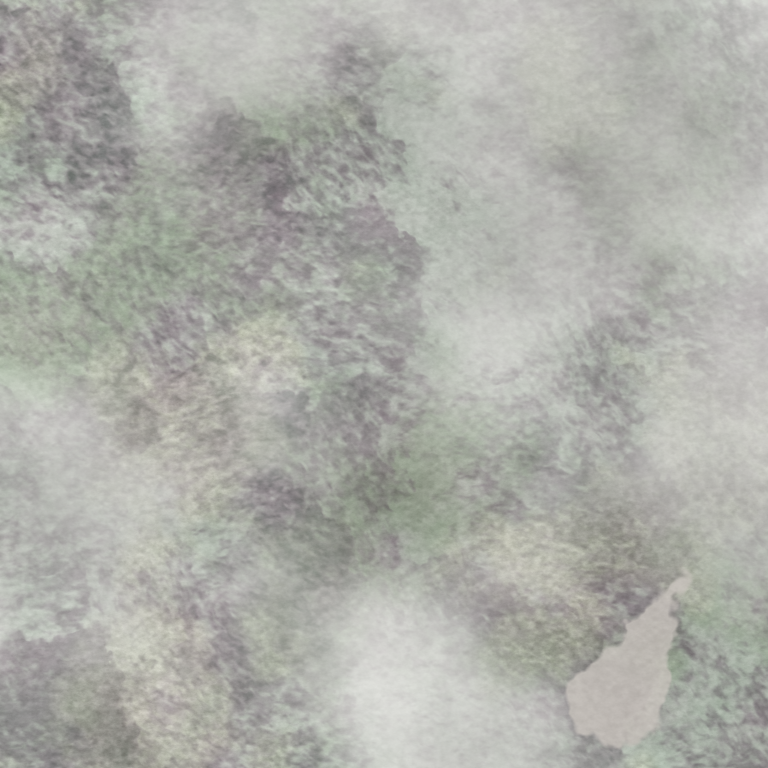
A Shadertoy shader for this texture:

```glsl
// Misty woodland canopy seen from above: speckled crowns, mossy gaps and drifting fog.

const vec3 PALE_LEAF  = vec3(0.70, 0.73, 0.69);
const vec3 MAUVE      = vec3(0.545, 0.53, 0.535);
const vec3 DEEP_SHADE = vec3(0.35, 0.37, 0.36);
const vec3 MOSS       = vec3(0.54, 0.60, 0.49);
const vec3 DRY_GRASS  = vec3(0.75, 0.735, 0.67);
const vec3 SAND       = vec3(0.775, 0.755, 0.73);
const vec3 FOG        = vec3(0.82, 0.82, 0.805);

const float CROWNS      = 6.0;                // crowns across the canvas
const float CROWN_EDGE  = 26.0;               // sharpness of crown borders
const float RAGGED      = 0.30;               // leafy wobble of crown borders
const vec2  LEAF_FREQ   = vec2(80.0, 140.0);  // along and across a leaf spray
const float LEAF_ANGLE  = -0.45;
const float ANGLE_RANGE = 1.1;
const vec2  SHADE_DIR   = vec2(0.8, 0.6);
const float SHADOW_BIAS = 0.0;
const float FOG_AMOUNT  = 0.72;
const float MIST_RELIEF = 0.20;               // soft light and dark drifts

float hash(vec2 p) {
    vec3 q = fract(vec3(p.xyx) * 0.1031);
    q += dot(q, q.yzx + 33.33);
    return fract((q.x + q.y) * q.z);
}

float noise(vec2 p) {
    vec2 i = floor(p), f = fract(p);
    f = f * f * (3.0 - 2.0 * f);
    return mix(mix(hash(i), hash(i + vec2(1, 0)), f.x),
               mix(hash(i + vec2(0, 1)), hash(i + vec2(1, 1)), f.x), f.y);
}

float fbm(vec2 p) {
    float sum = 0.0, amp = 0.533;
    for (int i = 0; i < 4; i++) {
        sum += amp * noise(p);
        p = mat2(1.6, 1.2, -1.2, 1.6) * p + 17.3;
        amp *= 0.5;
    }
    return sum;
}

// Small elongated leaf clumps pointing along the given angle.
float leafSpray(vec2 p, float angle) {
    vec2 along = vec2(cos(angle), sin(angle));
    vec2 q = vec2(dot(p, along), dot(p, vec2(-along.y, along.x)));
    q += 0.005 * (vec2(noise(p * 85.0), noise(p * 85.0 + 31.0)) - 0.5);
    return 0.3 * noise(q * LEAF_FREQ * 0.5 + 20.0)
         + 0.4 * noise(q * LEAF_FREQ + 50.0)
         + 0.3 * noise(q * LEAF_FREQ * 1.8 + 90.0);
}

// Blends neighbouring crowns; returns leaf pattern and crown shade.
vec2 canopy(vec2 uv) {
    vec2 grid = uv * CROWNS;
    vec2 wobble = vec2(fbm(uv * 30.0), fbm(uv * 30.0 + 40.0)) - 0.5;
    vec2 ragged = grid + RAGGED * 2.0 * wobble;
    vec2 sum = vec2(0.0);
    float total = 0.0;
    for (int j = -1; j <= 1; j++)
    for (int i = -1; i <= 1; i++) {
        vec2 cell = floor(grid) + vec2(i, j);
        float tone = hash(cell + 3.7), turn = hash(cell + 61.2);
        vec2 centre = cell + 0.15 + 0.7 * vec2(hash(cell + 11.1), hash(cell + 27.9));
        vec2 rel = ragged - centre;
        float weight = exp(CROWN_EDGE * (0.35 * turn - length(rel)));
        float angle = LEAF_ANGLE + ANGLE_RANGE * (turn - 0.5);
        float leaf = leafSpray((grid - centre) / CROWNS + cell * 0.37, angle);
        float shade = 0.8 * dot(rel, SHADE_DIR) + 0.7 * (tone - 0.5);
        sum += weight * vec2(leaf, shade);
        total += weight;
    }
    return sum / total;
}

// Signed distance to a tapering strip of bare ground.
float clearing(vec2 p) {
    vec2 top = vec2(0.875, 0.235), axis = vec2(-0.075, -0.14);
    float t = clamp(dot(p - top, axis) / dot(axis, axis), 0.0, 1.0);
    return length(p - top - axis * t) - mix(0.010, 0.055, t);
}

void mainImage(out vec4 fragColor, in vec2 fragCoord) {
    vec2 uv = fragCoord / iResolution.y;
    vec2 crown = canopy(uv);
    float broad = fbm(uv * 3.2 + 4.0) - 0.5;
    float drift = fbm(uv * 6.0 + 33.0) - 0.5;
    float grain = fbm(uv * vec2(130.0, 180.0)) - 0.5;
    float tint = fbm(uv * 14.0 + 70.0) - 0.5;
    float edge = clearing(uv) + 0.075 * (fbm(uv * 20.0 + 5.0) - 0.5);
    float rim = exp(-20.0 * max(edge, 0.0));

    // Pale foliage broken by mauve shadow flecks
    float depth = 0.85 * (crown.x - 0.5) + 0.42 * crown.y + 0.7 * broad
                + 0.14 * rim + SHADOW_BIAS;
    float shadow = smoothstep(-0.27, 0.27, depth);
    vec3 col = mix(PALE_LEAF, MAUVE, shadow);
    float deep = smoothstep(0.14, 0.46, depth) * smoothstep(-0.08, 0.18, broad + 0.1 * rim);
    col = mix(col, DEEP_SHADE, 0.6 * deep);

    // Mossy and dry openings
    float moss = smoothstep(0.53, 0.72, fbm(uv * 3.6 + 21.0) + 0.35 * tint);
    float dry = smoothstep(0.54, 0.72, fbm(uv * 4.2 + 58.0) + 0.45 * tint);
    col = mix(col, MOSS, 0.42 * moss * (1.0 - 0.4 * shadow));
    col = mix(col, DRY_GRASS + 0.15 * grain, 0.6 * dry * (1.0 - 0.4 * shadow));
    col += tint * vec3(-0.04, 0.03, -0.02) + 0.11 * grain;

    // Fog softens everything beneath it
    float fog = smoothstep(0.38, 0.76, fbm(uv * 3.1 + 9.0) - 0.25 * broad + 0.15 * drift);
    col = mix(col, FOG, FOG_AMOUNT * fog * (1.0 - 0.5 * rim));
    col += MIST_RELIEF * drift + 0.04 * grain;

    // Bare ground with a leafy outline
    col = mix(col, SAND + 0.06 * grain, 0.85 * (1.0 - smoothstep(-0.004, 0.006, edge)));

    fragColor = vec4(col, 1.0);
}
```
